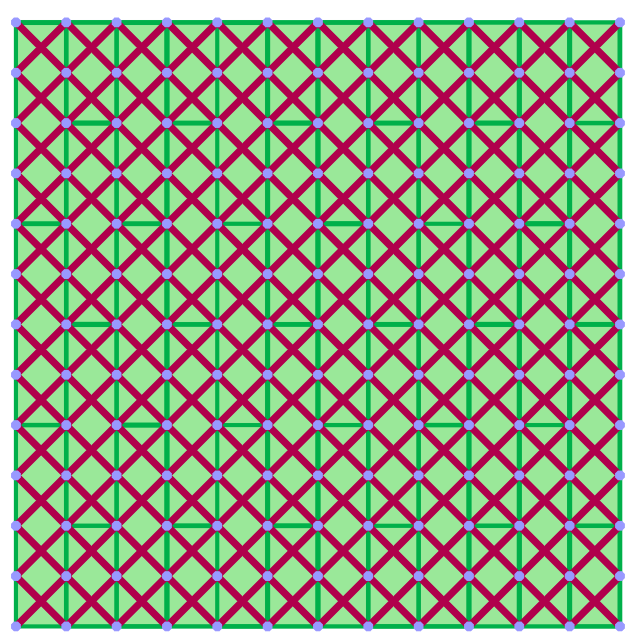
A WebGL 2 fragment shader for this pattern:

```glsl
#version 300 es
precision highp float;

uniform vec2 u_resolution;
out vec4 fragColor;

// Layout, in canvas units
const vec2 ORIGIN = vec2(0.0249, 0.0212);
const float PITCH = 0.07865;
const float CELLS = 12.0;

// Sizes, in cell units
const float BAR_HALF = 0.047;
const float BAR_VARIATION = 0.012;
const float DIAGONAL_HALF = 0.072;
const float NODE_RADIUS = 0.097;

const vec3 PAPER = vec3(1.0);
const vec3 PALE_GREEN = vec3(0.605, 0.91, 0.60);
const vec3 BAR_GREEN = vec3(0.0, 0.69, 0.29);
const vec3 CRIMSON = vec3(0.69, 0.0, 0.30);
const vec3 LILAC = vec3(0.60, 0.60, 1.0);

float hash(vec2 p) {
    return fract(sin(dot(p, vec2(127.1, 311.7))) * 43758.5453);
}

float barHalf(vec2 id) {
    return BAR_HALF + BAR_VARIATION * (hash(id) - 0.5);
}

float boardDistance(vec2 p) {
    vec2 d = abs(p - 0.5 * CELLS) - 0.5 * CELLS;
    return max(d.x, d.y);
}

// Distance to the nearest line of a family with unit spacing
float lineDistance(float x) {
    return abs(fract(x + 0.5) - 0.5);
}

float verticalBars(vec2 p) {
    return lineDistance(p.x) - barHalf(vec2(round(p.x), 41.0));
}

// Full bars on the border rows, alternate cells on the inner even rows
float horizontalBars(vec2 p) {
    float row = round(p.y);
    float cell = clamp(floor(p.x), 0.0, CELLS - 1.0);
    bool border = row < 0.5 || row > CELLS - 0.5;
    bool evenRow = mod(row, 2.0) < 0.5;
    bool shown = evenRow && mod(cell + floor(0.5 * row + 0.25), 2.0) < 0.5;
    float d = lineDistance(p.y) - barHalf(vec2(cell, row));
    return border || shown ? d : 1.0;
}

float diagonals(vec2 p) {
    float d = min(lineDistance(p.x + p.y), lineDistance(p.x - p.y));
    return d * sqrt(0.5) - DIAGONAL_HALF;
}

// Octagon on each lattice point
float nodes(vec2 p) {
    vec2 q = abs(p - clamp(round(p), 0.0, CELLS));
    return max(max(q.x, q.y), (q.x + q.y) * sqrt(0.5)) - NODE_RADIUS;
}

void main() {
    float side = min(u_resolution.x, u_resolution.y);
    vec2 uv = (gl_FragCoord.xy - 0.5 * (u_resolution - side)) / side;
    vec2 p = (uv - ORIGIN) / PITCH;
    float soft = 0.6 / (side * PITCH);

    float board = boardDistance(p);
    float bars = max(min(verticalBars(p), horizontalBars(p)), board - BAR_HALF);
    float cross = max(diagonals(p), board);

    // Layers from back to front
    vec3 color = mix(PALE_GREEN, PAPER, smoothstep(-soft, soft, board));
    color = mix(BAR_GREEN, color, smoothstep(-soft, soft, bars));
    color = mix(CRIMSON, color, smoothstep(-soft, soft, cross));
    color = mix(LILAC, color, smoothstep(-soft, soft, nodes(p)));
    fragColor = vec4(color, 1.0);
}
```
